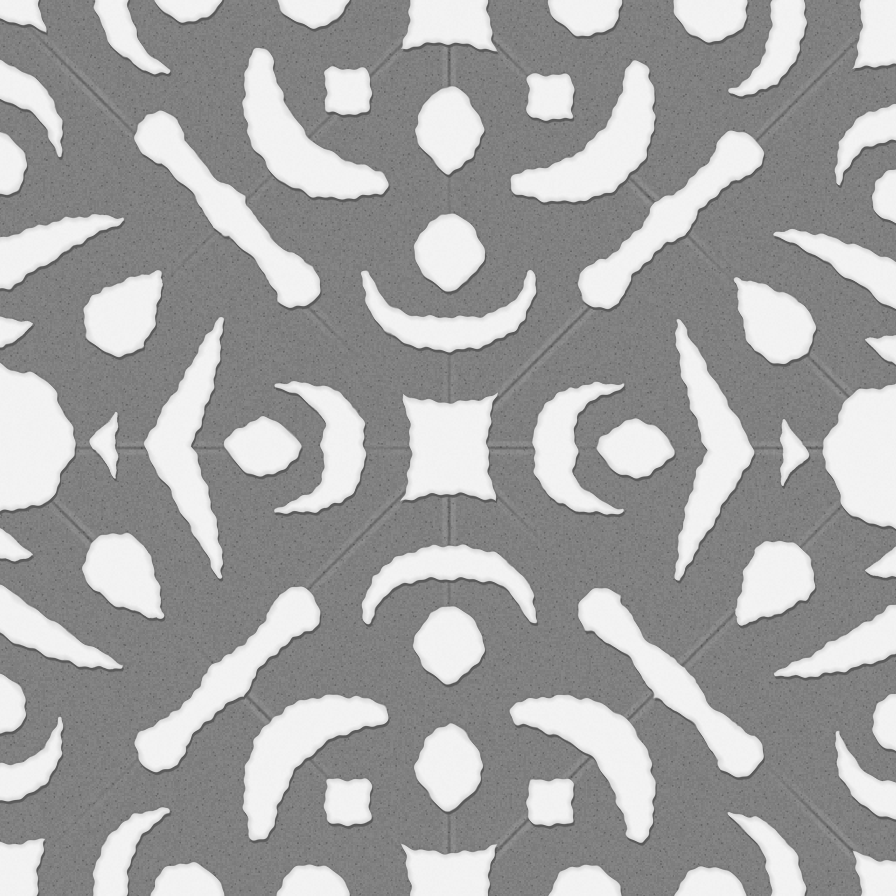
Reproduce this pattern procedurally as a Shadertoy shader.

```glsl
// Lengths are percent of the canvas height, measured from the middle.
const vec2 CENTER = vec2(0.13, 0.0);
const vec3 PAPER = vec3(0.502);
const vec3 HOLE = vec3(0.95);
const vec3 SHADOW = vec3(0.33);
const float PERIOD = 50.3;    // spacing of the stars and slanted folds
const float RAGGED = 0.13;    // unevenness of the cut edge
const float GRAIN = 0.05;
const float CREASE = 0.11;
const float SIDE_SKEW = 1.04;
const float TOP_SKEW = 0.03;

float hash(vec2 p) {
    vec3 h = fract(p.xyx * 0.1031);
    h += dot(h, h.yzx + 33.33);
    return fract((h.x + h.y) * h.z);
}

// Distance to the nearest scattered point
float cellular(vec2 p) {
    vec2 cell = floor(p);
    float nearest = 2.0;
    for (int j = -1; j <= 1; j++)
    for (int i = -1; i <= 1; i++) {
        vec2 c = cell + vec2(i, j);
        vec2 seed = c + vec2(hash(c), hash(c + 57.0));
        nearest = min(nearest, length(p - seed));
    }
    return nearest;
}

// Curved stroke; each knot holds a position and a radius
float stroke(vec2 p, vec3 a, vec3 b, vec3 c) {
    float d = 1e3;
    vec3 k0 = a;
    for (int i = 1; i <= 10; i++) {
        float t = float(i) / 10.0;
        vec3 k1 = mix(mix(a, b, t), mix(b, c, t), t);
        vec2 along = k1.xy - k0.xy;
        float h = clamp(dot(p - k0.xy, along) / dot(along, along), 0.0, 1.0);
        d = min(d, length(p - k0.xy - h * along) - mix(k0.z, k1.z, h));
        k0 = k1;
    }
    return d;
}

// Ellipse with pinched tips
float leaf(vec2 p, vec2 size) {
    vec2 e = pow(abs(p) / size, vec2(1.5));
    return (pow(e.x + e.y, 0.6667) - 1.0) * min(size.x, size.y);
}

float star(vec2 p) {
    p = abs(p - PERIOD * round(p / PERIOD));
    vec2 sag = vec2(4.3, 5.1) + vec2(1.0, 0.9) * pow(p.yx / vec2(6.0, 5.3), vec2(2.0));
    return max(p.x - sag.x, p.y - sag.y);
}

// Negative inside the cut-outs
float cutout(vec2 p) {
    p += RAGGED * (sin(p.yx * 1.7 + vec2(0.0, 2.0)) + 0.6 * sin(p.yx * 3.9 + p * 1.3));
    float side = p.x / 50.0;
    p.y += SIDE_SKEW * side * side * side + TOP_SKEW * p.x * smoothstep(13.0, 45.0, p.y);
    vec2 q = abs(p);

    // Star, leaves and crescents of the middle
    float d = star(q);
    d = min(d, leaf(q - vec2(0.0, 35.6), vec2(3.8, 4.9)));
    d = min(d, leaf(q - vec2(0.0, 21.9), vec2(4.0, 4.4)));
    d = min(d, leaf(q - vec2(20.8, 0.0), vec2(4.3, 3.3)));
    d = min(d, stroke(q, vec3(9.2, 19.2, 0.5), vec3(8.3, 12.6, 1.5), vec3(0.0, 12.75, 1.9)));
    d = min(d, stroke(q, vec3(19.3, 7.0, 0.2), vec3(10.5, 5.9, 2.0), vec3(11.9, 0.0, 2.4)));

    // Long side waves, arrow tips and drops
    d = min(d, stroke(q, vec3(25.6, 14.3, 0.3), vec3(27.0, 8.6, 1.8), vec3(31.4, 0.0, 2.5)));
    d = min(d, stroke(q, vec3(37.2, 3.5, 0.15), vec3(37.8, 1.7, 0.7), vec3(38.6, 0.0, 1.4)));
    d = min(d, stroke(q, vec3(36.9, 13.8, 3.9), vec3(34.6, 16.4, 2.3), vec3(32.4, 18.9, 0.5)));

    // Diagonal bones, point-symmetric about their middle
    vec2 bone = q - vec2(24.7, 26.0);
    bone *= bone.x + bone.y < 0.0 ? -1.0 : 1.0;
    d = min(d, stroke(bone, vec3(7.6, 7.7, 2.7), vec3(3.8, 3.85, 0.5), vec3(0.0, 0.0, 2.5)));

    // Bananas and small squares
    d = min(d, stroke(q, vec3(21.1, 42.6, 1.3), vec3(21.3, 29.0, 4.5), vec3(8.1, 29.6, 1.3)));
    vec2 box = abs(q - vec2(11.3, 39.5)) - 1.8;
    d = min(d, length(max(box, 0.0)) + min(max(box.x, box.y), 0.0) - 0.7);

    // Shapes that run off the border
    vec2 rim = q - vec2(PERIOD, 0.0);
    d = min(d, length(rim) - 8.3 - 0.35 * cos(7.0 * atan(rim.y, -rim.x)));
    d = min(d, length(q - vec2(50.5, 29.7)) - 3.3);
    for (int i = 0; i < 2; i++)
        d = min(d, length(q - vec2(15.2 + 14.0 * float(i), 50.6)) - 4.1);
    d = min(d, stroke(q, vec3(31.4, 40.8, 0.3), vec3(38.0, 42.5, 2.0), vec3(37.9, 51.0, 1.9)));
    d = min(d, stroke(q, vec3(43.5, 31.0, 0.2), vec3(44.0, 37.8, 1.7), vec3(50.3, 38.5, 2.1)));
    d = min(d, stroke(q, vec3(36.5, 24.7, 0.2), vec3(41.4, 24.2, 1.7), vec3(50.3, 19.0, 2.5)));
    return min(d, stroke(q, vec3(46.7, 12.9, 0.1), vec3(48.0, 12.5, 1.0), vec3(50.3, 11.8, 1.7)));
}

void mainImage(out vec4 fragColor, in vec2 fragCoord) {
    vec2 p = 100.0 * (fragCoord - 0.5 * iResolution.xy) / iResolution.y - CENTER;
    float aa = 75.0 / iResolution.y;
    float d = cutout(p);
    float above = cutout(p + vec2(-0.12, 0.32));

    // Grainy paper with fold lines
    float grain = hash(floor(p * 5.12) + 300.0) - 0.5;
    vec3 paper = PAPER + GRAIN * grain - 0.09 * smoothstep(0.12, 0.04, cellular(p * 0.8));
    vec2 q = abs(p);
    float slant = min(abs(q.x - q.y), abs(q.x + q.y - PERIOD)) * 0.707;
    float fold = min(slant, min(q.x, q.y));
    float wear = 0.5 + 0.5 * sin(p.x * 0.17 - p.y * 0.13 + 1.0);
    paper += CREASE * wear * (smoothstep(0.5, 0.2, abs(fold - 0.4)) * 0.4 - smoothstep(0.3, 0.05, fold));

    // Shadowed lower edges and a soft rim inside the holes
    float lip = smoothstep(aa, -aa, above) * 0.75 + 0.2 * smoothstep(0.35, 0.0, d);
    paper = mix(paper, SHADOW, lip);
    vec3 hole = HOLE - 0.09 * smoothstep(-0.7, 0.0, d) + 0.01 * grain;
    fragColor = vec4(mix(hole, paper, smoothstep(-aa, aa, d)), 1.0);
}
```
